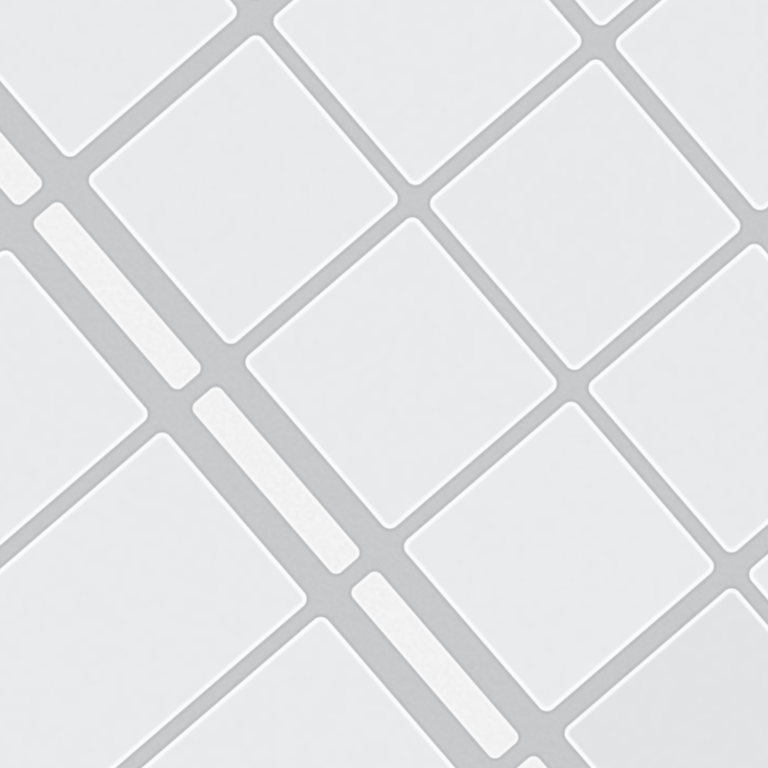
A Shadertoy shader for this pattern:

```glsl
float hash(vec2 p) {
    return fract(sin(dot(p, vec2(127.1, 311.7))) * 43758.5453);
}

float noise(vec2 p) {
    vec2 i = floor(p), f = fract(p);
    f = f * f * (3.0 - 2.0 * f);
    return mix(mix(hash(i), hash(i + vec2(1, 0)), f.x),
               mix(hash(i + vec2(0, 1)), hash(i + vec2(1, 1)), f.x), f.y);
}

float roundedBox(vec2 p, vec2 halfSize, float radius) {
    vec2 d = abs(p) - halfSize + radius;
    return length(max(d, 0.0)) + min(max(d.x, d.y), 0.0) - radius;
}

// Half widths of the cross joints and of the long joints
float crossJoint(float k) { return 0.034 + 0.0062 * (k - 0.6) * (k - 0.6); }
float longJoint(float k) { return 0.034 + 0.006 * max(k, 0.0); }

void mainImage(out vec4 fragColor, in vec2 fragCoord) {
    vec2 uv = fragCoord / iResolution.y;

    // Rotated grid: x runs along the insert strip, y across it, one tile per unit
    vec2 d = (uv - vec2(0.539, 0.738)) / 0.317;
    vec2 q = vec2(dot(d, vec2(0.652, -0.758)), dot(d, vec2(0.758, 0.652)));
    float aa = max(1.2 / (iResolution.y * 0.317), 0.005);

    // Square tiles on one side of the strip, long slabs on the other
    vec2 cell = vec2(floor(q.x), max(floor(q.y), -1.0));
    vec2 lo = cell + vec2(crossJoint(cell.x), longJoint(cell.y));
    vec2 hi = cell + 1.0 - vec2(crossJoint(cell.x + 1.0), longJoint(cell.y + 1.0));
    if (q.y < -1.177) {
        cell.y = -2.0;
        lo.y = -5.0;
        hi.y = -1.389;
    }
    float tile = roundedBox(q - 0.5 * (lo + hi), 0.5 * (hi - lo), 0.041);

    // Narrow inserts centred in the wide band
    vec2 insertPos = vec2(fract(q.x) - 0.5, q.y + 1.177);
    float insert = roundedBox(insertPos, vec2(0.46, 0.075), 0.034);

    // Grout, shaded beside the raised edges
    float edge = min(tile, insert);
    vec3 color = mix(vec3(0.735, 0.742, 0.75), vec3(0.782, 0.79, 0.798),
                     smoothstep(0.004, 0.02, edge));
    color += 0.014 * (noise(uv * 260.0) - 0.5);

    // Tile face with a bright bevel; one tile is duller
    vec3 face = vec3(0.91, 0.918, 0.925) + 0.006 * (hash(cell) - 0.5);
    face -= 0.026 * float(cell == vec2(2.0, -1.0));
    face += 0.006 * (noise(uv * 90.0) - 0.5);
    face = mix(face, vec3(0.98, 0.984, 0.985), smoothstep(-0.026, -0.01, tile));
    color = mix(color, face, smoothstep(aa, -aa, tile));

    // Speckled insert with a faint bevel
    vec3 insertFace = vec3(0.948) + 0.02 * (noise(uv * 240.0) - 0.5);
    insertFace = mix(insertFace, vec3(0.975), smoothstep(-0.02, -0.006, insert));
    color = mix(color, insertFace, smoothstep(aa, -aa, insert));

    fragColor = vec4(color, 1.0);
}
```
